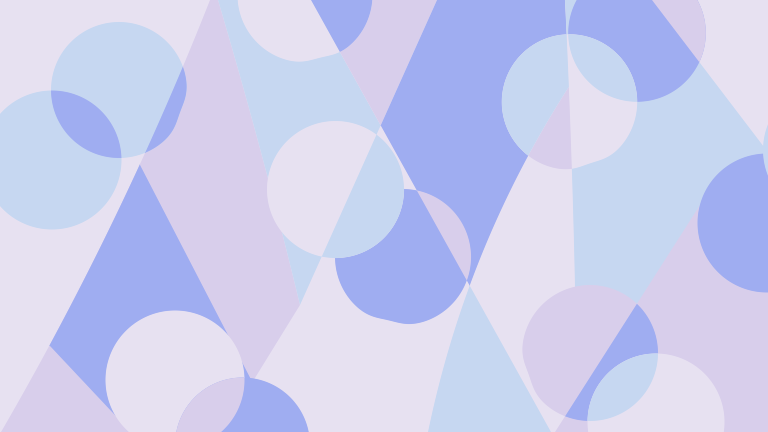
Reproduce this background procedurally as a Shadertoy shader.

```glsl
const vec3 CREAM = vec3(.906, .882, .945);
const vec3 SKY = vec3(.775, .843, .945);
const vec3 BLUE = vec3(.624, .678, .945);
const vec3 LILAC = vec3(.847, .808, .922);

// Signed distance to a bowed line, positive to the right of a downward path
float side(vec2 p, vec2 a, vec2 b, float bow) {
    vec2 d = b - a, q = p - a;
    float t = dot(q, d) / dot(d, d);
    return (q.x * d.y - q.y * d.x) / length(d) - bow * 4.0 * t * (1.0 - t);
}

// Round blob, positive inside
float disc(vec2 p, vec2 center, float radius) {
    return radius - length(p - center);
}

// Blob with a soft flat spot at the given angle
float dented(vec2 p, vec2 center, float radius, float angle) {
    vec2 q = p - center;
    float facing = dot(q, vec2(cos(angle), sin(angle))) / max(length(q), .001);
    return radius - length(q) - .03 * exp(-30.0 * (1.0 - facing));
}

float both(float a, float b) { return min(a, b); }
float all3(float a, float b, float c) { return min(a, min(b, c)); }

void paint(inout vec3 color, vec3 ink, float d) {
    float soft = 2.6 / iResolution.y;
    color = mix(color, ink, smoothstep(-soft, soft, d));
}

void mainImage(out vec4 fragColor, in vec2 fragCoord) {
    // Canvas is 4.32 units tall, y runs downward
    vec2 p = fragCoord / iResolution.y * 4.32;
    p.y = 4.32 - p.y;
    vec3 color = CREAM;

    // Long edges
    float leftSlope = side(p, vec2(2.10, 0), vec2(.01, 4.32), .09);
    float bandEdge = side(p, vec2(2.18, 0), vec2(3.0, 3.05), .02);
    float bandFoot = side(p, vec2(3.0, 3.05), vec2(2.5, 3.86), 0.0);
    float midSlope = side(p, vec2(4.37, 0), vec2(3.0, 3.05), 0.0);
    float crossing = side(p, vec2(3.11, 0), vec2(5.51, 4.32), 0.0);
    float valley = side(p, vec2(5.70, .85), vec2(4.28, 4.32), -.175);
    float upright = side(p, vec2(5.65, 0), vec2(5.75, 2.88), .01);
    float lowSlope = side(p, vec2(7.0, 2.05), vec2(5.55, 4.32), 0.0);
    float corner = side(p, vec2(6.52, 0), vec2(7.64, 1.47), 0.0);
    float peakRight = side(p, vec2(1.39, 1.63), vec2(2.28, 3.35), 0.0);
    float peakBase = side(p, vec2(.50, 3.46), vec2(1.13, 4.13), 0.0);

    // Angular fields
    paint(color, LILAC, all3(leftSlope, -bandEdge, -bandFoot));
    paint(color, BLUE, all3(leftSlope, -peakRight, peakBase));
    paint(color, SKY, all3(bandEdge, -midSlope, -crossing));
    paint(color, LILAC, both(-midSlope, crossing));
    paint(color, BLUE, both(both(midSlope, crossing), both(-valley, -upright)));
    paint(color, SKY, both(-crossing, valley));
    paint(color, SKY, both(upright, -corner));
    paint(color, LILAC, both(lowSlope, p.y - 1.8));

    // Upper left pair
    float d1 = dented(p, vec2(1.19, .90), .68, .35);
    float d2 = disc(p, vec2(.52, 1.60), .695);
    paint(color, SKY, max(d1, d2));
    paint(color, BLUE, both(d1, max(d2, leftSlope)));

    // Lower left pair
    d1 = disc(p, vec2(1.75, 3.80), .695);
    d2 = disc(p, vec2(2.425, 4.45), .675);
    paint(color, CREAM, d1);
    paint(color, BLUE, d2);
    paint(color, LILAC, both(d1, d2));

    // Top blob
    d1 = dented(p, vec2(3.05, -.05), .675, 1.33);
    paint(color, CREAM, d1);
    paint(color, BLUE, both(d1, crossing));

    // Central pair
    d1 = disc(p, vec2(3.355, 1.895), .685);
    d2 = dented(p, vec2(4.03, 2.57), .68, 1.8);
    paint(color, BLUE, d2);
    paint(color, LILAC, both(d2, crossing));
    paint(color, CREAM, d1);
    paint(color, SKY, both(d1, midSlope));

    // Upper right pair
    d1 = dented(p, vec2(5.695, 1.02), .677, 1.25);
    d2 = disc(p, vec2(6.37, .33), .688);
    paint(color, BLUE, d2);
    paint(color, LILAC, both(d2, corner));
    paint(color, CREAM, d1);
    paint(color, LILAC, all3(d1, valley, -upright));
    paint(color, SKY, all3(d1, -valley, -upright));
    paint(color, SKY, both(d1, d2));

    // Right edge pair
    paint(color, BLUE, disc(p, vec2(7.67, 2.23), .695));
    paint(color, SKY, disc(p, vec2(8.32, 1.50), .69));

    // Lower right pair
    d1 = dented(p, vec2(5.90, 3.53), .68, 2.8);
    d2 = disc(p, vec2(6.56, 4.22), .685);
    paint(color, LILAC, d1);
    paint(color, BLUE, both(d1, lowSlope));
    paint(color, CREAM, d2);
    paint(color, SKY, both(d1, d2));

    fragColor = vec4(color, 1.0);
}
```
